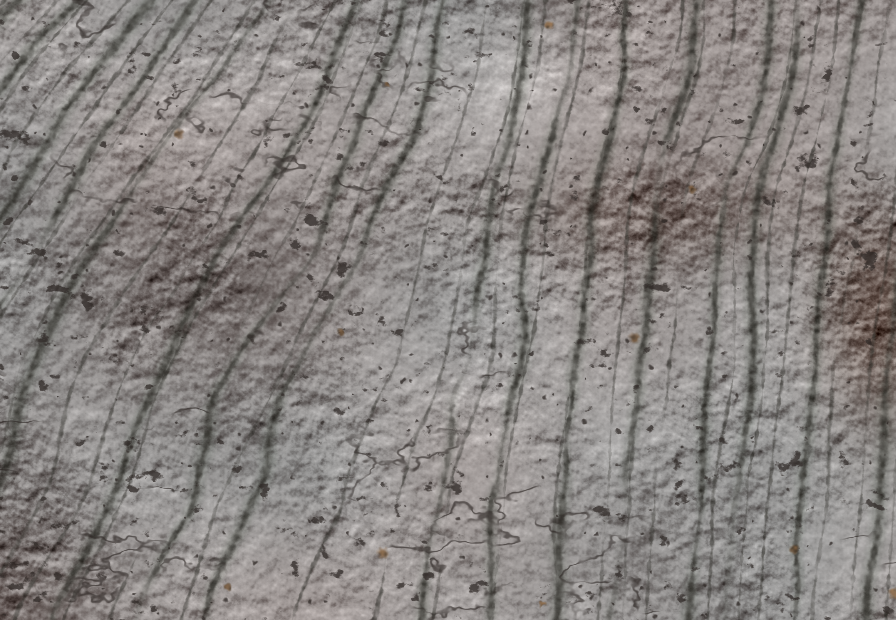
This texture is drawn by a Shadertoy shader. Its source:

```glsl
float hash(vec2 p) {
    vec3 q = fract(vec3(p.xyx) * 0.1031);
    q += dot(q, q.yzx + 33.33);
    return fract((q.x + q.y) * q.z);
}

float noise(vec2 p) {
    vec2 i = floor(p), f = fract(p);
    f = f * f * (3.0 - 2.0 * f);
    return mix(mix(hash(i), hash(i + vec2(1, 0)), f.x),
               mix(hash(i + vec2(0, 1)), hash(i + vec2(1, 1)), f.x), f.y);
}

float fbm(vec2 p) {
    float sum = 0.0, amp = 0.5;
    for (int i = 0; i < 5; i++) {
        sum += amp * noise(p);
        p = mat2(1.6, 1.2, -1.2, 1.6) * p + 17.3;
        amp *= 0.5;
    }
    return sum / 0.97;
}

float blob(vec2 p, vec2 centre, vec2 radius) {
    vec2 q = (p - centre) / radius;
    return exp(-dot(q, q));
}

// Horizontal coordinate that stays constant along each vein
float veinCoord(vec2 p) {
    float drop = 1.0 - p.y;
    float lean = 0.14 + 0.42 * (1.0 - smoothstep(-0.1, 0.95, p.x));
    float wave = 0.05 * (noise(p * vec2(2.5, 4.5) + 4.0) - 0.5);
    return p.x + lean * drop * (1.45 - 0.55 * drop) + wave;
}

float veins(vec2 p, float u, float stretch, float spacing, float width, float seed) {
    float ink = 0.0;
    for (int i = -1; i <= 1; i++) {
        float id = floor(u / spacing) + float(i);
        float wander = 0.6 * (hash(vec2(id + 40.0, seed)) - 0.5)
                     + 0.3 * (noise(vec2(id * 7.3 + seed, p.y * 5.0)) - 0.5)
                     + 0.08 * (noise(vec2(id * 5.1 + seed, p.y * 17.0)) - 0.5);
        float d = abs(u - (id + 0.5 + wander) * spacing) / stretch;
        d += 0.007 * (fbm(p * 90.0 + seed) - 0.5);
        float along = noise(vec2(id * 3.7 + seed, p.y * 7.0 + seed));
        float w = width * (0.6 + 0.8 * along);
        float strength = smoothstep(0.05, 0.7, along + 0.35 * hash(vec2(seed, id + 90.0)));
        ink = max(ink, strength * (1.0 - smoothstep(0.1 * w, w, d)));
    }
    return ink;
}

// Scattered ragged specks, one per chosen cell
float specks(vec2 p, float freq, float chance, float radius) {
    p += 0.005 * vec2(noise(p * 170.0), noise(p * 170.0 + 40.0));
    vec2 id = floor(p * freq), f = fract(p * freq);
    vec2 centre = 0.3 + 0.4 * vec2(hash(id + 3.1), hash(id + 8.7));
    float r = radius * (0.5 + hash(id + 5.3));
    float d = length(f - centre) / freq;
    return step(hash(id), chance) * (1.0 - smoothstep(0.3 * r, r + 0.001, d));
}

void mainImage(out vec4 fragColor, in vec2 fragCoord) {
    vec2 p = fragCoord / iResolution.y;

    // Broad light and shade of the folded surface
    float rust = blob(p, vec2(1.42, 0.48), vec2(0.1, 0.17));
    float fold = blob(p, vec2(1.05, 0.65), vec2(0.25, 0.085));
    float tone = 0.555 + 0.4 * (fbm(p * 2.5) - 0.5);
    tone -= 0.24 * rust + 0.17 * fold;
    tone -= 0.12 * blob(p, vec2(0.32, 0.61), vec2(0.32, 0.13));
    tone -= 0.12 * blob(p, vec2(0.0, 0.3), vec2(0.13, 0.2));
    tone += 0.17 * blob(p, vec2(0.85, 0.85), vec2(0.08, 0.09));
    tone += 0.1 * blob(p, vec2(0.75, 0.36), vec2(0.5, 0.14));
    tone += 0.15 * blob(p, vec2(0.98, 0.27), vec2(0.025, 0.03));
    tone += 0.08 * blob(p, vec2(1.38, 0.1), vec2(0.15, 0.15));
    tone += 0.16 * (fbm(p * 10.0 + 6.0) - 0.5);

    // Rough relief lit from above, with fine grain
    vec2 rough = p * vec2(40.0, 46.0);
    float relief = fbm(rough) - fbm(rough + vec2(-0.1, 0.24));
    relief *= 0.5 + noise(p * 9.0 + 50.0);
    tone += 0.85 * relief;
    tone += 0.1 * (noise(p * 140.0) - 0.5) + 0.09 * (noise(p * 250.0 + 9.0) - 0.5);

    // Broken ledges: a dark crack with a pale lip
    float level = fbm(p * vec2(6.0, 11.0) + 2.0) - 0.5;
    float flake = smoothstep(0.5, 0.68, noise(p * 7.0 + 31.0))
                * smoothstep(0.25, 0.65, noise(p * 34.0 + 3.0));
    float ragged = level + 0.03 * (noise(p * 120.0) - 0.5);
    float crack = flake * (1.0 - smoothstep(0.002, 0.02, abs(ragged)));
    tone += 0.07 * flake * (1.0 - smoothstep(0.0, 0.03, abs(ragged - 0.035)));

    // Pale stone saturates gently
    tone -= 0.45 * max(tone - 0.6, 0.0);

    // Stone colour: neutral when pale, warm when dark
    vec3 stone = vec3(tone, tone - 0.018, tone - 0.024);
    stone += (noise(p * 4.0 + 12.0) - 0.5) * vec3(0.025, -0.008, -0.015);
    stone -= (rust + 0.4 * fold) * vec3(-0.02, 0.015, 0.035);
    stone -= vec3(0.0, 0.014, 0.016) * (1.0 - smoothstep(0.3, 0.6, tone));

    // Strong veins and thin broken ones between them
    float u = veinCoord(p);
    float stretch = max(length(vec2(dFdx(u), dFdy(u))) * iResolution.y, 0.3);
    float strong = veins(p, u, stretch, 0.098, 0.0075, 1.0);
    float thin = veins(p, u, stretch, 0.061, 0.004, 23.0);
    float halo = veins(p, u, stretch, 0.098, 0.018, 1.0);
    stone *= 1.0 - halo * vec3(0.13, 0.11, 0.13);
    float ink = max(strong * 0.68, thin * 0.5) * (0.45 + 0.9 * noise(p * 120.0 + 5.0));
    vec3 veinColour = vec3(0.21, 0.205, 0.185) + 0.3 * relief;
    stone = mix(stone, veinColour, clamp(ink, 0.0, 0.85));

    // Cracks, clustered pits and a few rusty crumbs
    float cluster = noise(p * 8.0 + 70.0);
    float pits = smoothstep(0.7, 0.8, fbm(p * vec2(42.0, 56.0) + 20.0) + 0.14 * (cluster - 0.5));
    pits = max(pits, specks(p, 45.0, 0.09, 0.003));
    stone = mix(stone, vec3(0.18, 0.155, 0.145), max(0.6 * crack, 0.75 * pits));
    vec3 crumb = vec3(0.42, 0.31, 0.2) * (0.6 + 0.8 * noise(p * 180.0));
    stone = mix(stone, crumb, 0.8 * specks(p + 7.0, 12.0, 0.05, 0.008));

    fragColor = vec4(clamp(stone, 0.0, 1.0), 1.0);
}
```
